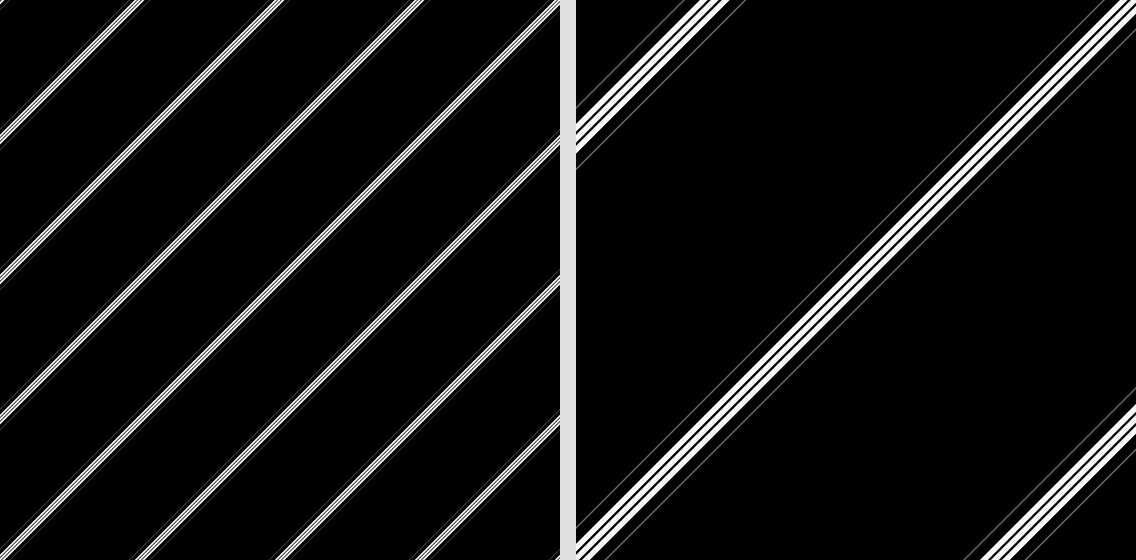
Left: the whole. Right: its middle third, enlarged.
A Shadertoy shader for this pattern:

```glsl
const float REPEATS = 4.0;            // diagonal bands across and down
const float STRIPES_PER_SIDE = 1.0;   // bright stripes on each side of the centre one
const float BAND_SHIFT = -0.003;      // lengths below are fractions of one repeat
const float STRIPE_PITCH = 0.0262;
const float STRIPE_HALF_WIDTH = 0.0092;
const float HAIRLINE_OFFSET = 0.073;
const float HAIRLINE_HALF_WIDTH = 0.0025;
const float FILTER_PIXELS = 1.25;
const vec3 GROUND_COLOR = vec3(0.0);
const vec3 STRIPE_COLOR = vec3(0.98);
const vec3 HAIRLINE_COLOR = vec3(0.4);

// Share of the filter footprint covered by a line centred on zero
float lineCoverage(float offset, float halfWidth, float footprint) {
    float upper = min(offset + 0.5 * footprint, halfWidth);
    float lower = max(offset - 0.5 * footprint, -halfWidth);
    return clamp((upper - lower) / footprint, 0.0, 1.0);
}

void mainImage(out vec4 fragColor, in vec2 fragCoord) {
    vec2 uv = fragCoord / iResolution.xy;
    float footprint = FILTER_PIXELS * REPEATS / min(iResolution.x, iResolution.y);

    // Signed offset from the nearest rising band
    float across = fract((uv.x - uv.y) * REPEATS - BAND_SHIFT + 0.5) - 0.5;

    // Bundle of bright parallel stripes
    float stripes = 0.0;
    for (float i = -STRIPES_PER_SIDE; i <= STRIPES_PER_SIDE; i++) {
        stripes += lineCoverage(across - i * STRIPE_PITCH, STRIPE_HALF_WIDTH, footprint);
    }

    // Faint hairline on either side of the bundle
    float hairline = lineCoverage(abs(across) - HAIRLINE_OFFSET, HAIRLINE_HALF_WIDTH, footprint);

    vec3 color = mix(GROUND_COLOR, HAIRLINE_COLOR, hairline);
    color = mix(color, STRIPE_COLOR, min(stripes, 1.0));
    fragColor = vec4(color, 1.0);
}
```
